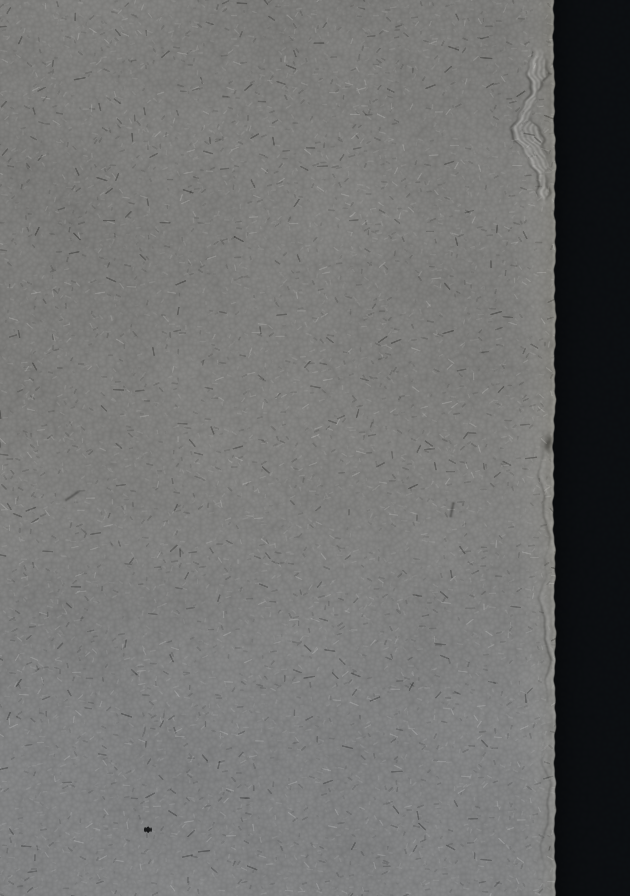
Give the GLSL for this texture, as a Shadertoy shader.

```glsl
// Grey fibrous cardboard with a worn, torn right edge against a dark backdrop.
#define PAPER vec3(0.492, 0.492, 0.488)
#define BACKDROP vec3(0.047, 0.057, 0.068)
#define EDGE_X 0.6195
#define GRAIN 0.042
#define MOTTLE 0.008
#define FIBRE_DARK 0.13
#define FIBRE_LIGHT 0.075
#define TEAR_Y 0.855

vec2 hash2(vec2 p) {
    vec3 q = fract(p.xyx * vec3(0.1031, 0.1030, 0.0973));
    q += dot(q, q.yzx + 33.33);
    return fract((q.xx + q.yz) * q.zy);
}

float bump(float x, float centre, float width) {
    float d = (x - centre) / width;
    return exp(-d * d);
}

float segmentDist(vec2 p, vec2 a, vec2 b) {
    vec2 pa = p - a, ba = b - a;
    return length(pa - ba * clamp(dot(pa, ba) / dot(ba, ba), 0.0, 1.0));
}

// Distance to the nearest scattered cell point
float cellular(vec2 p) {
    vec2 cell = floor(p), f = fract(p);
    float d = 2.0;
    for (int y = -1; y <= 1; y++)
    for (int x = -1; x <= 1; x++) {
        vec2 g = vec2(x, y);
        d = min(d, length(g + hash2(cell + g) - f));
    }
    return d;
}

// Short, randomly turned strands; density is the share of cells that hold one
float fibres(vec2 p, float scale, float density, float thickness) {
    vec2 q = p * scale, cell = floor(q);
    float blur = max(0.8 * scale / iResolution.y, 0.03), ink = 0.0;
    for (int y = -1; y <= 1; y++)
    for (int x = -1; x <= 1; x++) {
        vec2 id = cell + vec2(x, y);
        vec2 trait = hash2(id + 71.7);
        float angle = 6.2832 * hash2(id + 13.1).x;
        vec2 arm = vec2(cos(angle), 0.7 * sin(angle)) * mix(0.08, 0.38, trait.y);
        vec2 c = id + hash2(id);
        float d = segmentDist(q, c - arm, c + arm);
        float mask = 1.0 - smoothstep(thickness, thickness + blur, d);
        ink = max(ink, mask * step(trait.x, density) * (0.35 + 0.65 * trait.y));
    }
    return ink;
}

// Broad uneven tone from layered sines
float mottle(vec2 p) {
    float sum = 0.0, amp = 1.0;
    for (int i = 0; i < 5; i++) {
        sum += amp * sin(p.x * 11.0 + 1.7 * sin(p.y * 9.0)) * sin(p.y * 13.0 + 1.3 * sin(p.x * 7.0));
        p = mat2(0.8, 0.6, -0.6, 0.8) * p * 1.8 + 3.1;
        amp *= 0.75;
    }
    return sum;
}

float edgeLine(float y) {
    float x = EDGE_X - 0.0015 * bump(y, 0.92, 0.05) - 0.002 * bump(y, 0.46, 0.07);
    x -= 0.002 * bump(y, 1.0, 0.035);
    return x + 0.0007 * sin(y * 71.0) + 0.0005 * sin(y * 193.0 + 2.0) + 0.0004 * sin(y * 411.0);
}

// Peeled flap: shaded outlines around pale, streaked inner plies
float tearShade(vec2 p) {
    float y = p.y, wobble = 0.0015 * sin(y * 190.0) + 0.001 * sin(y * 430.0);
    float left = 0.602 - 0.030 * bump(y, TEAR_Y, 0.035) - 0.012 * bump(y, 0.925, 0.026) + wobble;
    float right = 0.611 - 0.017 * bump(y, TEAR_Y + 0.02, 0.028) - 1.3 * wobble;
    float span = smoothstep(0.769, 0.785, y) * (1.0 - smoothstep(0.93, 0.952, y));
    float inside = smoothstep(left, left + 0.003, p.x) * (1.0 - smoothstep(right - 0.003, right, p.x));
    float streak = sin((p.x - left) * 1100.0 + 3.0 * sin(y * 75.0));
    float shade = inside * (0.025 + 0.035 * streak);
    shade -= 0.13 * bump(p.x, left, 0.0018) * (0.65 + 0.35 * sin(y * 120.0));
    shade -= 0.12 * bump(p.x, right, 0.0022) * (0.6 + 0.4 * sin(y * 97.0 + 1.0));
    shade += 0.05 * bump(p.x, left + 0.005, 0.0025);
    return shade * span;
}

vec3 paper(vec2 p, float edge) {
    float tone = MOTTLE * mottle(p) + 0.016 * (0.5 - p.y);
    tone -= 0.014 * bump(p.x, 0.08, 0.13) * bump(p.y, 0.67, 0.12);
    tone += GRAIN * (0.5 - cellular(p * 210.0)) + 0.5 * GRAIN * (0.5 - cellular(p * 85.0 + 9.0));
    tone -= FIBRE_DARK * (fibres(p, 62.0, 0.22, 0.025) + 0.5 * fibres(p + 4.3, 115.0, 0.2, 0.06));
    tone += FIBRE_LIGHT * (fibres(p + 7.9, 75.0, 0.25, 0.02) + 0.5 * fibres(p + 2.6, 130.0, 0.25, 0.05));

    // Rubbed rim with small creases and stains
    float inset = edge - p.x, rim = exp(-inset / 0.014);
    float crease = 0.011 + 0.004 * sin(p.y * 43.0) + 0.002 * sin(p.y * 137.0);
    float wear = bump(p.y, 0.285, 0.055) + 0.7 * bump(p.y, 0.44, 0.06) + 0.7 * bump(p.y, 0.10, 0.06);
    tone += 0.022 * bump(inset, 0.018, 0.02) - 0.035 * rim * (0.5 + 0.5 * sin(p.y * 83.0 + 4.0 * sin(p.y * 31.0)));
    tone += wear * (0.05 * bump(inset, crease - 0.004, 0.0025) - 0.10 * bump(inset, crease, 0.0016));
    tone -= 0.2 * bump(p.y, 0.505, 0.009) * bump(inset, 0.005, 0.005);
    tone += 0.045 * bump(inset, 0.002, 0.0015) + tearShade(p);

    // Two loose strands and one dark speck
    tone -= 0.13 * bump(segmentDist(p, vec2(0.074, 0.442), vec2(0.087, 0.451)), 0.0, 0.0016);
    tone -= 0.14 * bump(segmentDist(p, vec2(0.503, 0.424), vec2(0.506, 0.438)), 0.0, 0.0017);
    float speck = length((p - vec2(0.165, 0.074)) * vec2(0.85, 1.2)) + 0.0006 * sin(p.x * 1700.0);
    tone -= 0.4 * (1.0 - smoothstep(0.0025, 0.0047, speck));
    vec3 tint = mix(vec3(-0.004, 0.0, 0.007), vec3(0.002, 0.001, -0.003), smoothstep(0.1, 0.55, p.y));
    return PAPER + tone + tint + vec3(0.010, 0.006, -0.010) * rim;
}

void mainImage(out vec4 fragColor, in vec2 fragCoord) {
    vec2 p = fragCoord / iResolution.y;
    float edge = edgeLine(p.y), px = 1.0 / iResolution.y;
    vec3 dark = BACKDROP * (1.0 - 0.35 * exp(-max(p.x - edge, 0.0) / 0.018));
    dark += 0.006 * (0.5 - cellular(p * 160.0));
    vec3 color = mix(paper(p, edge), dark, smoothstep(-px, px, p.x - edge));
    fragColor = vec4(clamp(color, 0.0, 1.0), 1.0);
}
```
